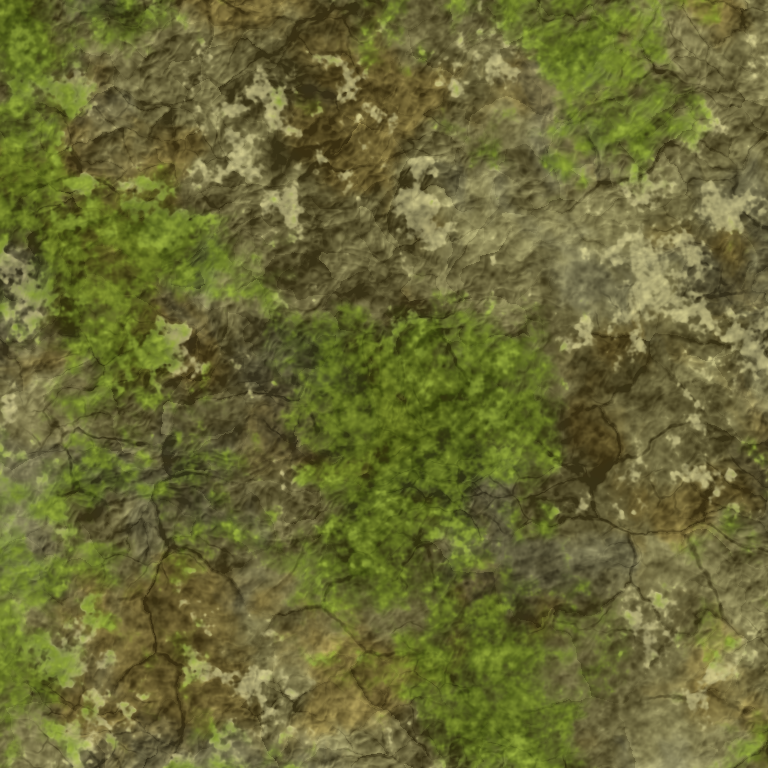
Give the GLSL for this texture, as a Shadertoy shader.

```glsl
// Weathered rock face with moss and lichen: warped noise gives the tone,
// a ridged height field and tilted cells give lit relief, facets and cracks,
// and thresholded noise spreads pale lichen and tufted green moss on top.

float hash(vec2 p) {
    return fract(sin(dot(p, vec2(127.1, 311.7))) * 43758.5453);
}

float noise(vec2 p) {
    vec2 i = floor(p), f = fract(p);
    f = f * f * (3.0 - 2.0 * f);
    return mix(mix(hash(i), hash(i + vec2(1, 0)), f.x),
               mix(hash(i + vec2(0, 1)), hash(i + vec2(1, 1)), f.x), f.y);
}

const mat2 TURN = mat2(1.6, 1.2, -1.2, 1.6);

float fbm(vec2 p, int octaves) {
    float sum = 0.0, amp = 0.5, total = 0.0;
    for (int i = 0; i < octaves; i++) {
        sum += amp * noise(p);
        total += amp;
        amp *= 0.5;
        p = TURN * p + 7.3;
    }
    return sum / total;
}

// Ridged height of the stone, slightly stretched along a rising diagonal
float height(vec2 p) {
    p = mat2(0.8, -0.6, 0.6, 0.8) * p * vec2(7.0, 10.0);
    float sum = 0.0, amp = 0.5;
    for (int i = 0; i < 5; i++) {
        sum += amp * (1.0 - abs(2.0 * noise(p) - 1.0));
        amp *= 0.54;
        p = TURN * p + 3.1;
    }
    return sum;
}

// Broken cells: x = distance to the border, y = cell random, z = tilt shade
vec3 facets(vec2 p) {
    vec2 cell = floor(p), nearestOffset = vec2(0), nearestId = vec2(0);
    float first = 9.0, second = 9.0;
    for (int y = -1; y <= 1; y++)
    for (int x = -1; x <= 1; x++) {
        vec2 id = cell + vec2(x, y);
        vec2 offset = id + vec2(hash(id), hash(id + 41.7)) - p;
        float d = length(offset);
        if (d < first) {
            second = first;
            first = d;
            nearestOffset = offset;
            nearestId = id;
        } else second = min(second, d);
    }
    float angle = 6.2832 * hash(nearestId + 9.2);
    float tilt = dot(nearestOffset, vec2(cos(angle), sin(angle)));
    return vec3(second - first, hash(nearestId + 23.5), tilt);
}

void mainImage(out vec4 fragColor, in vec2 fragCoord) {
    vec2 p = fragCoord / iResolution.y;
    vec2 warp = vec2(fbm(p * 9.0, 6), fbm(p * 9.0 + 17.0, 6)) - 0.5;
    vec2 q = p + 0.10 * warp;

    // Light falling from the upper left across the relief
    vec2 towardLight = vec2(-0.0018, 0.0026);
    vec2 r = p + 0.04 * warp;
    float relief = height(r) - height(r + towardLight);
    float rough = smoothstep(0.35, 0.62, fbm(p * 5.0 + 31.0, 4));

    // Large slabs, smaller chips and two sizes of grain
    vec3 slab = facets(q * vec2(8.0, 10.0) + 3.0);
    vec3 chip = facets(q * vec2(22.0, 29.0) + 11.0);
    float grain = fbm(p * 120.0, 2) - 0.5;
    float speck = fbm(p * 42.0 + 5.0, 4) - 0.5;

    float tone = 0.50 + 0.85 * (fbm(q * 4.5 + 2.0, 6) - 0.5);
    tone += relief * mix(2.0, 4.0, rough);
    tone += 0.14 * (slab.y - 0.5) + 0.16 * slab.z;
    tone += rough * (0.14 * (chip.y - 0.5) + 0.18 * chip.z);
    tone += 0.55 * grain + 0.65 * speck;

    // Cracks open only along some of the borders
    float crackMask = smoothstep(0.50, 0.64, fbm(p * 9.0 + 53.0, 3));
    float crack = (1.0 - smoothstep(0.01, 0.08, slab.x)) * crackMask;
    float chipMask = smoothstep(0.52, 0.66, fbm(p * 11.0 + 71.0, 3));
    crack += 0.6 * (1.0 - smoothstep(0.01, 0.12, chip.x)) * chipMask;
    tone -= 0.30 * crack;

    // Stone colour, with ochre stains and grey weathering
    vec3 stone = mix(vec3(0.22, 0.195, 0.085), vec3(0.65, 0.63, 0.42), clamp(tone, 0.0, 1.15));
    float stain = smoothstep(0.48, 0.70, fbm(q * 9.0 + 83.0, 5));
    stone *= mix(vec3(1.0), vec3(1.04, 0.97, 0.82), stain);
    float weathered = smoothstep(0.52, 0.70, fbm(q * 8.0 + 97.0, 5));
    vec3 grey = dot(stone, vec3(0.35, 0.5, 0.15)) * vec3(1.04, 1.03, 0.80);
    stone = mix(stone, grey, 0.45 * weathered);

    // Pale crusts of lichen with crumbled rims
    float crust = fbm(q * 11.0 + 120.0, 5) + 0.55 * speck + 0.3 * grain;
    float lichen = smoothstep(0.63, 0.76, crust);
    vec3 lichenColor = vec3(0.66, 0.64, 0.45) * (1.0 + 0.5 * grain + 0.5 * speck + 1.5 * relief);
    vec3 color = mix(stone, lichenColor, 0.75 * lichen);

    // A thin olive film around denser moss tufts
    float growth = fbm(p * 6.0 + 0.3 * warp + 143.0, 5);
    float film = smoothstep(0.46, 0.62, growth + 0.3 * speck);
    float moss = smoothstep(0.54, 0.74, growth + 0.5 * speck + 0.25 * grain);
    color = mix(color, color * vec3(0.89, 1.02, 0.70), film);
    float tuft = 0.5 + 1.1 * grain + 0.9 * speck + 2.5 * relief - 0.25 * crack;
    vec3 mossColor = mix(vec3(0.22, 0.28, 0.05), vec3(0.50, 0.58, 0.17), clamp(tuft, 0.0, 1.2));
    color = mix(color, mossColor, 0.75 * moss);

    fragColor = vec4(clamp(color, 0.0, 1.0), 1.0);
}
```
